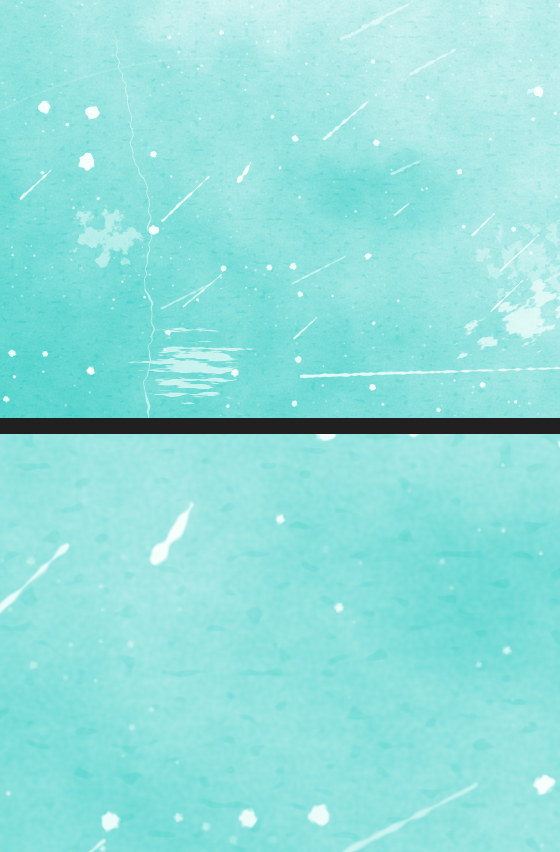
Top, the full canvas; bottom, a detail of the centre.
Write a WebGL 1 fragment shader that draws this texture.

```glsl
precision highp float;
// Weathered turquoise plaster with pale scratches, paint splashes and a crack.
uniform vec2 u_resolution;

const vec3 TEAL = vec3(0.29, 0.82, 0.79);
const vec3 PALE = vec3(0.81, 0.95, 0.945);
const vec3 WHITE = vec3(0.96, 1.0, 0.99);

vec2 hash2(vec2 p) {
  vec3 q = fract(p.xyx * vec3(0.1031, 0.1030, 0.0973));
  q += dot(q, q.yzx + 33.33);
  return fract((q.xx + q.yz) * q.zy);
}

float gradientAt(vec2 cell, vec2 offset) {
  float angle = 6.2832 * hash2(cell).x;
  return dot(vec2(cos(angle), sin(angle)), offset);
}

float gradientNoise(vec2 p) {
  vec2 i = floor(p), f = fract(p), e = vec2(1.0, 0.0);
  vec2 w = f * f * f * (f * (f * 6.0 - 15.0) + 10.0);
  return mix(mix(gradientAt(i, f), gradientAt(i + e, f - e), w.x),
             mix(gradientAt(i + e.yx, f - e.yx), gradientAt(i + 1.0, f - 1.0), w.x), w.y);
}

float fbm(vec2 p) {
  float sum = 0.0, amplitude = 0.6;
  for (int i = 0; i < 4; i++) {
    sum += amplitude * gradientNoise(p);
    p = p * 2.03 + 17.3;
    amplitude *= 0.55;
  }
  return sum;
}

vec2 rotate(vec2 p, float angle) {
  float c = cos(angle), s = sin(angle);
  return vec2(c * p.x + s * p.y, c * p.y - s * p.x);
}

float coverage(float d, float blur) {
  return 1.0 - smoothstep(-blur, blur, d);
}

// Tapered segment with a dry, uneven edge
float stroke(vec2 p, vec2 a, vec2 b, float width, float blur) {
  vec2 along = b - a;
  float h = clamp(dot(p - a, along) / dot(along, along), 0.0, 1.0);
  float ragged = 0.75 + 0.25 * cos(3.0 * h) + 1.1 * gradientNoise(p * 65.0);
  return coverage(length(p - a - along * h) - width * ragged, blur);
}

// One wobbly drop in a random share of the grid cells
float splatter(vec2 p, float cells, float density, float size, float blur) {
  vec2 g = p * cells, id = floor(g);
  vec2 place = 0.2 + 0.6 * hash2(id + cells);
  vec2 trait = hash2(id + cells * 1.7 + 5.0);
  vec2 d = fract(g) - place;
  float radius = size * mix(0.3, 1.0, trait.y * trait.y);
  float wobble = 0.4 * radius * gradientNoise(d / radius * 1.3 + id * 7.0);
  return step(trait.x, density) * coverage((length(d) - radius + wobble) / cells, blur);
}

// Elliptical area where the paint is rubbed through
float worn(vec2 p, vec2 center, vec2 radius, float angle, vec2 grain) {
  vec2 q = rotate(p - center, angle);
  float inside = 1.0 - length(q / radius);
  return smoothstep(0.0, 0.16, fbm(q * grain + center * 30.0) + 0.55 * inside - 0.24);
}

// Diagonal scratches, denser toward the right
float scratches(vec2 p, float blur) {
  float mark = 0.0;
  for (int i = 0; i < 17; i++) {
    vec2 place = hash2(vec2(float(i) * 3.7, 21.0));
    vec2 trait = hash2(vec2(float(i) * 5.3, 64.0));
    vec2 start = vec2(1.32 * sqrt(place.x), 0.12 + 0.82 * place.y);
    float angle = 0.6 + 0.35 * (trait.x - 0.5);
    vec2 reach = (0.04 + 0.12 * trait.y) * vec2(cos(angle), sin(angle));
    float strength = 0.5 + 0.4 * trait.x;
    mark = max(mark, strength * stroke(p, start, start + reach, 0.0018 + 0.0025 * place.y, blur));
  }
  return mark;
}

// Wandering vertical crack, thicker in its lower half
float crack(vec2 p, float blur) {
  float path = 0.355 - 0.075 * smoothstep(0.45, 0.92, p.y);
  path += 0.035 * fbm(vec2(p.y * 7.0, 3.0)) + 0.008 * gradientNoise(vec2(p.y * 45.0, 8.0));
  float swell = 0.006 * max(0.0, gradientNoise(vec2(p.y * 16.0, 5.0))) * step(p.y, 0.6);
  float edge = abs(p.x - path) - 0.0009 - swell;
  return coverage(edge, blur) * (1.0 - smoothstep(0.85, 0.97, p.y));
}

float paintTone(vec2 p, float aspect) {
  float tone = min(0.09 + 0.45 * p.x / aspect + 0.5 * p.y, 0.86);
  vec2 warped = p + 0.12 * vec2(fbm(p * 5.0), fbm(p * 5.0 + 40.0));
  tone += 0.24 * fbm(p * 2.4 + 9.0) + 0.2 * fbm(p * 8.0);
  tone -= 0.25 * coverage(length((warped - vec2(0.91, 0.54)) / vec2(0.2, 0.11)) - 0.8, 0.4);
  tone += 0.17 * coverage(length((warped - vec2(0.54, 0.97)) / vec2(0.25, 0.14)) - 0.8, 0.3);
  // Brushed grain, fine grit and small pits
  tone += 0.12 * fbm(p * vec2(38.0, 80.0)) + 0.1 * gradientNoise(p * 180.0);
  return tone - 0.13 * smoothstep(0.28, 0.45, gradientNoise(p * vec2(50.0, 85.0)));
}

void main() {
  vec2 p = gl_FragCoord.xy / u_resolution.y;
  float aspect = u_resolution.x / u_resolution.y;
  float blur = max(0.0018, 0.8 / u_resolution.y);
  vec3 color = mix(TEAL, PALE, clamp(paintTone(p, aspect), -0.05, 1.05));

  // Rubbed areas and a faint arc
  float arc = abs(p.y - 0.86 + 0.5 * (p.x - 0.5) * (p.x - 0.5)) - 0.001;
  float wear = 0.45 * worn(p, vec2(0.26, 0.43), vec2(0.13, 0.09), -0.4, vec2(24.0));
  wear = max(wear, 0.7 * worn(p, vec2(1.25, 0.24), vec2(0.19, 0.08), 0.45, vec2(15.0, 34.0)));
  wear = max(wear, 0.35 * worn(p, vec2(1.27, 0.38), vec2(0.16, 0.12), 0.6, vec2(28.0)));
  wear = max(wear, 0.65 * worn(p, vec2(0.46, 0.12), vec2(0.13, 0.11), 0.0, vec2(9.0, 65.0)));
  wear = max(wear, 0.25 * coverage(arc, 2.0 * blur) * (1.0 - smoothstep(0.5, 0.8, p.x)));

  // Scratches, crack and drops
  float mark = max(scratches(p, blur), 0.6 * crack(p, blur));
  mark = max(mark, 0.85 * stroke(p, vec2(0.72, 0.1), vec2(1.36, 0.12), 0.0035, blur));
  mark = max(mark, stroke(p, vec2(0.57, 0.565), vec2(0.6, 0.61), 0.005, blur));
  mark = max(mark, splatter(p, 6.0, 0.22, 0.13, blur));
  mark = max(mark, 0.9 * splatter(p, 16.0, 0.17, 0.13, blur));
  float cluster = smoothstep(-0.3, 0.3, fbm(p * 4.0 + 60.0));
  mark = max(mark, 0.7 * cluster * splatter(p, 43.0, 0.25, 0.14, blur));

  gl_FragColor = vec4(mix(color, WHITE, max(wear, mark)), 1.0);
}
```
